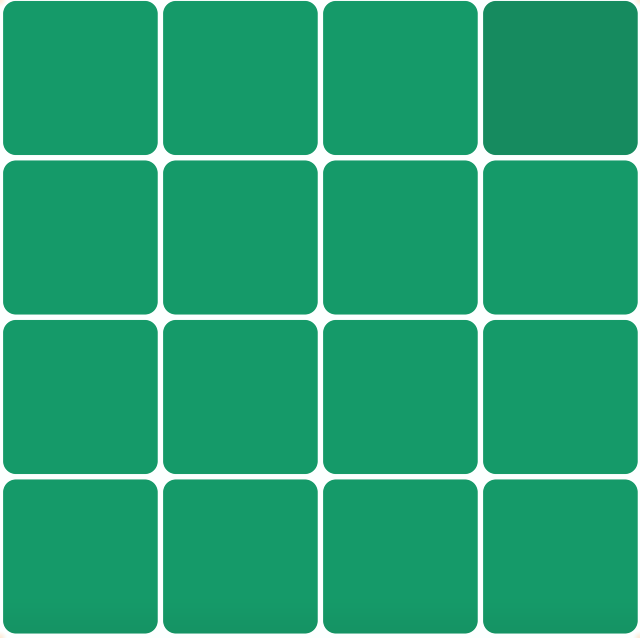
A Shadertoy shader for this pattern:

```glsl
float roundedBox(vec2 p, vec2 halfSize, float radius) {
    vec2 q = abs(p) - halfSize + radius;
    return length(max(q, 0.0)) + min(max(q.x, q.y), 0.0) - radius;
}

void mainImage(out vec4 fragColor, in vec2 fragCoord) {
    vec2 uv = fragCoord / iResolution.xy;

    // Four by four grid, nudged slightly right and up
    vec2 grid = uv * 4.0 - vec2(0.0026, 0.011);
    vec2 cell = floor(grid);
    float dist = roundedBox(fract(grid) - 0.5, vec2(0.483), 0.08);
    float pixel = 4.0 / min(iResolution.x, iResolution.y);
    float tileMask = smoothstep(0.6 * pixel, -0.6 * pixel, dist);

    // Flat green, with one darker tile at the top right
    vec3 green = vec3(0.084, 0.604, 0.410);
    float darkTile = step(2.5, min(cell.x, cell.y));
    green = mix(green, vec3(0.086, 0.545, 0.373), darkTile);

    // Faint shade along the bottom edge
    green *= 1.0 - 0.045 * smoothstep(0.25, 0.0, grid.y);

    // White gaps, warmed a little at the outer corners
    float cornerDist = length(min(uv, 1.0 - uv) * 4.0);
    vec3 gap = mix(vec3(0.99, 0.92, 0.85), vec3(0.99, 1.0, 1.0),
                   smoothstep(0.0, 0.05, cornerDist));

    fragColor = vec4(mix(gap, green, tileMask), 1.0);
}
```
